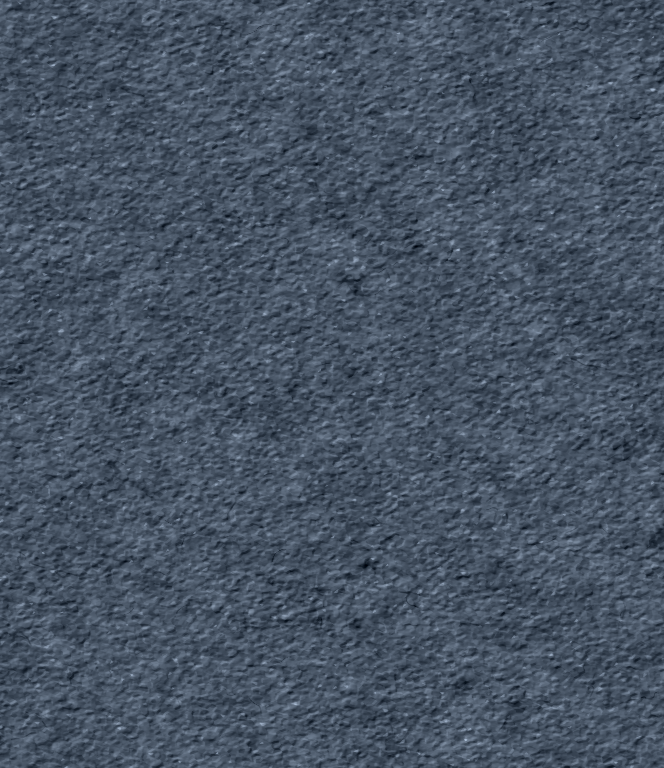
Give the GLSL for this texture, as a Shadertoy shader.

```glsl
// Rough blue-grey stone: fine slanted grain, pale flecks, dark pits and broken cracks.

const vec3 STONE_COLOR = vec3(0.275, 0.325, 0.388);
const vec3 TONE_TINT   = vec3(0.95, 1.00, 1.07);
const float GRAIN_ANGLE = 0.2;

vec3 hash3(vec2 cell, float seed) {
    vec3 h = fract(vec3(cell.xyx + seed * 17.3) * vec3(0.1031, 0.1030, 0.0973));
    h += dot(h, h.yxz + 33.33);
    return fract((h.xxy + h.yzz) * h.zyx);
}

mat2 rotation(float angle) {
    float c = cos(angle), s = sin(angle);
    return mat2(c, -s, s, c);
}

// Soft cellular noise: each grain has its own tone, blended at its borders.
float grains(vec2 q, float seed, float crispness) {
    vec2 cell = floor(q);
    float toneSum = 0.0, weightSum = 0.0;
    for (int y = -1; y <= 1; y++)
    for (int x = -1; x <= 1; x++) {
        vec2 id = cell + vec2(x, y);
        vec3 rnd = hash3(id, seed);
        vec2 d = q - id - rnd.xy;
        float weight = exp(-crispness * dot(d, d));
        toneSum += weight * rnd.z;
        weightSum += weight;
    }
    return toneSum / weightSum - 0.5;
}

// Slope of the grain surface towards a light above and to the left.
float relief(vec2 q, float seed, vec2 lightStep) {
    return grains(q, seed, 8.0) - grains(q + lightStep, seed, 8.0);
}

// Scattered soft-edged chips of random size, turn and strength.
float chips(vec2 q, float seed, float density, float radius, float softness) {
    vec2 cell = floor(q);
    float cover = 0.0;
    for (int y = -1; y <= 1; y++)
    for (int x = -1; x <= 1; x++) {
        vec2 id = cell + vec2(x, y);
        vec3 place = hash3(id, seed);
        vec3 form = hash3(id, seed + 5.0);
        vec2 d = rotation(form.x * 1.6 - 0.8) * (q - id - place.xy);
        d.y *= 1.1 + 0.7 * form.y;
        float angle = atan(d.y, d.x);
        float size = radius * mix(0.55, 1.2, form.z);
        size *= 1.0 + 0.18 * sin(3.0 * angle + 6.3 * form.y);
        float chip = 1.0 - smoothstep(size * (1.0 - softness), size * (1.0 + softness), length(d));
        cover = max(cover, chip * step(place.z, density) * mix(0.35, 1.0, form.y));
    }
    return cover;
}

// Thin contour lines, kept only where a broad mask allows them.
float cracks(vec2 p, float seed) {
    vec2 warp = 0.3 * vec2(grains(p * 60.0, seed + 1.0, 6.0), grains(p * 60.0, seed + 2.0, 6.0));
    float contour = abs(grains(p * vec2(16.0, 30.0) + warp, seed, 5.0));
    float mask = smoothstep(0.04, 0.24, grains(p * vec2(22.0, 30.0), seed + 3.0, 6.0));
    return (1.0 - smoothstep(0.0, 0.055, contour)) * mask;
}

// Slow drift of brightness over the slab.
float drift(vec2 p) {
    return sin(p.x * 7.0 + 2.0 * sin(p.y * 5.0)) * sin(p.y * 8.0 + 1.5 * sin(p.x * 6.0));
}

void mainImage(out vec4 fragColor, in vec2 fragCoord) {
    vec2 p = fragCoord / iResolution.y;
    vec2 q = rotation(GRAIN_ANGLE) * p + 3.0;

    // Grain tones, from clumps down to fine grit
    float tone = 0.006 * drift(p);
    tone += 0.07 * grains(q * vec2(24.0, 30.0), 1.0, 5.0);
    tone += 0.08 * grains(q * vec2(75.0, 105.0), 2.0, 8.0);
    tone += 0.13 * grains(q * vec2(165.0, 235.0), 3.0, 8.0);

    // Light raking across the uneven surface
    tone += 0.10 * relief(q * vec2(68.0, 120.0), 4.0, vec2(-0.15, 0.45));
    tone += 0.17 * relief(q * vec2(135.0, 215.0), 5.0, vec2(-0.2, 0.6));

    // Pale pebbles and small bright flecks
    tone += 0.065 * chips(q * 26.0, 6.0, 0.16, 0.27, 0.3);
    tone += 0.09 * chips(q * vec2(52.0, 60.0), 7.0, 0.16, 0.24, 0.4);
    tone += 0.21 * chips(q * vec2(78.0, 88.0), 8.0, 0.15, 0.24, 0.5);

    // Dark pits and cracks, broken up by the grain
    float broken = smoothstep(-0.25, 0.2, grains(q * vec2(90.0, 130.0), 9.0, 8.0));
    tone -= 0.10 * chips(q * vec2(42.0, 72.0), 10.0, 0.16, 0.32, 0.5) * broken;
    tone -= 0.11 * cracks(q, 11.0) * broken;

    fragColor = vec4(clamp(STONE_COLOR + tone * TONE_TINT, 0.0, 1.0), 1.0);
}
```
